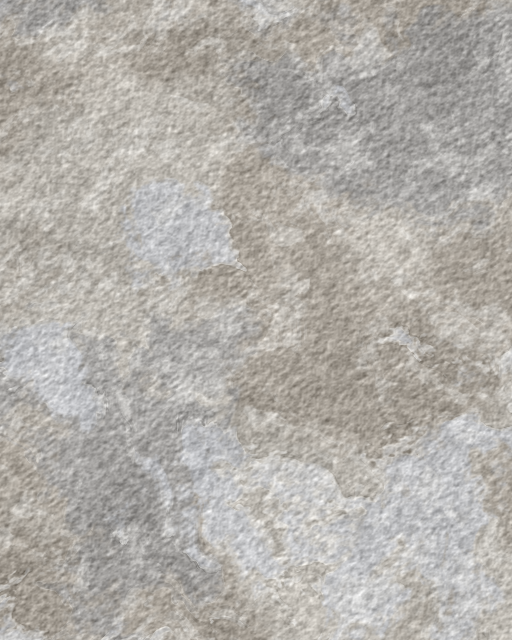
Write a Shadertoy shader that draws this texture.

```glsl
// Weathered stone slab: beige and grey layers, pale bluish flakes, fine gritty grain.

const vec3 BEIGE = vec3(0.655, 0.628, 0.590);
const vec3 CREAM = vec3(0.735, 0.718, 0.688);
const vec3 GREY = vec3(0.625, 0.622, 0.620);
const vec3 PALE_BLUE = vec3(0.755, 0.762, 0.778);
const vec3 CHALK = vec3(0.860, 0.855, 0.840);

float hash(vec2 p) {
    return fract(sin(dot(p, vec2(127.1, 311.7))) * 43758.5453);
}

float valueNoise(vec2 p) {
    vec2 cell = floor(p);
    vec2 f = fract(p);
    f = f * f * (3.0 - 2.0 * f);
    float low = mix(hash(cell), hash(cell + vec2(1.0, 0.0)), f.x);
    float high = mix(hash(cell + vec2(0.0, 1.0)), hash(cell + vec2(1.0)), f.x);
    return mix(low, high, f.y);
}

vec2 rotate(vec2 p, float angle) {
    float c = cos(angle), s = sin(angle);
    return vec2(c * p.x - s * p.y, s * p.x + c * p.y);
}

// Layered noise, normalised to 0..1
float fbm(vec2 p, int octaves) {
    float sum = 0.0, total = 0.0, weight = 1.0;
    for (int i = 0; i < octaves; i++) {
        sum += weight * valueNoise(p);
        total += weight;
        weight *= 0.58;
        p = rotate(p, 0.5) * 2.0 + 19.3;
    }
    return sum / total;
}

vec2 warp(vec2 p, float scale, float amount) {
    vec2 offset = vec2(fbm(p * scale + 3.7, 4), fbm(p * scale + 41.2, 4));
    return p + amount * (offset - 0.5);
}

// Grit, slightly drawn out up to the right
float grain(vec2 p, float scale, float stretch) {
    return fbm(rotate(p, -0.6) * vec2(1.0 / stretch, 1.0) * scale, 2);
}

// Grit lit from the upper left
float relief(vec2 p, float scale, float reach) {
    vec2 lightStep = reach * vec2(-0.6, 0.8);
    return grain(p, scale, 1.3) - grain(p + lightStep, scale, 1.3);
}

// Thin line along the level set of a layer field
float rim(float field, float level, float width) {
    float d = (field - level) / width;
    return exp(-d * d);
}

vec3 stoneLayers(vec2 p) {
    vec2 broad = warp(p, 4.0, 0.26);
    vec2 ragged = warp(broad, 22.0, 0.05);
    float speckle = fbm(rotate(p, -0.5) * vec2(50.0, 75.0) + 9.4, 3) - 0.5;

    float creamField = fbm(ragged * 4.2 + 8.1, 6) + 0.15 * speckle;
    float greyField = fbm(ragged * vec2(3.0, 4.4) + 27.4, 6) + 0.10 * speckle;
    float flakeField = fbm(ragged * vec2(4.6, 5.4) + 63.9, 6) + 0.12 * speckle;
    float breaks = smoothstep(0.47, 0.60, fbm(p * 12.0 + 5.5, 3));

    // Base layers
    vec3 color = mix(BEIGE, CREAM, smoothstep(0.42, 0.62, creamField));
    color = mix(color, GREY, 0.80 * smoothstep(0.49, 0.57, greyField));
    color = mix(color, PALE_BLUE, 0.85 * smoothstep(0.57, 0.65, flakeField));

    // Broken chalky edges with a shadow beside them
    color = mix(color, CHALK, 0.50 * breaks * rim(flakeField, 0.595, 0.014));
    color = mix(color, CHALK, 0.30 * breaks * rim(greyField, 0.51, 0.010));
    color -= 0.06 * breaks * rim(flakeField, 0.565, 0.012);

    // Cloudy tone and small worn scuffs
    color += 0.17 * (fbm(ragged * 8.0 + 12.6, 6) - 0.5);
    float scuffField = fbm(rotate(ragged, -0.4) * vec2(20.0, 28.0), 5) + 0.3 * speckle;
    return mix(color, CHALK, 0.45 * smoothstep(0.53, 0.72, scuffField));
}

void mainImage(out vec4 fragColor, in vec2 fragCoord) {
    vec2 p = fragCoord / iResolution.y;
    vec3 color = stoneLayers(p);

    // Fine surface texture
    color += 0.26 * (grain(p + 2.3, 210.0, 1.4) - 0.5);
    color += 0.10 * (grain(p + 5.8, 90.0, 1.6) - 0.5);
    color += 0.17 * relief(p, 150.0, 0.004);
    color += 0.05 * relief(p + 7.1, 45.0, 0.008);

    fragColor = vec4(clamp(color, 0.0, 1.0), 1.0);
}
```
